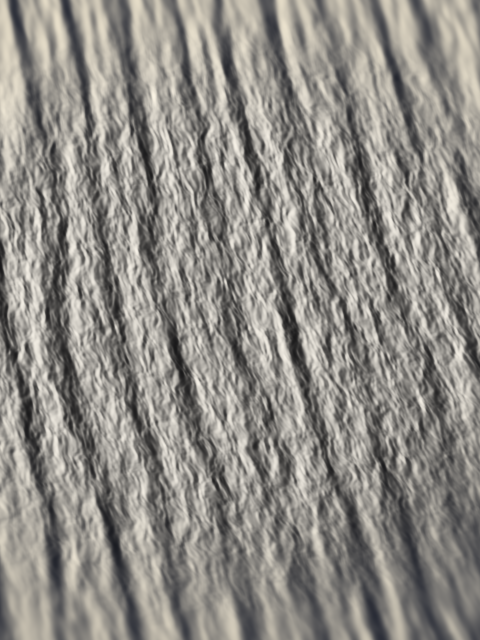
This texture is drawn by a Shadertoy shader. Its source:

```glsl
// Close-up of wrinkled grey hide: slanted raking-lit folds, fine crinkles and soft focus at the ends.

vec2 randomGradient(vec2 cell) {
    vec2 q = vec2(dot(cell, vec2(127.1, 311.7)), dot(cell, vec2(269.5, 183.3)));
    return 2.0 * fract(sin(q) * 43758.5) - 1.0;
}

float gradientNoise(vec2 p) {
    vec2 i = floor(p), f = fract(p);
    vec2 w = f * f * f * (f * (f * 6.0 - 15.0) + 10.0);
    vec2 e = vec2(0.0, 1.0);
    return mix(mix(dot(randomGradient(i), f),
                   dot(randomGradient(i + e.yx), f - e.yx), w.x),
               mix(dot(randomGradient(i + e.xy), f - e.xy),
                   dot(randomGradient(i + e.yy), f - e.yy), w.x), w.y);
}

// Surface height; sharp is 1 in focus and 0 where the lens blurs the grain away
float hideHeight(vec2 p, float sharp) {
    // Folds lean to the left going up and fan out towards the right
    vec2 q = vec2(p.x + p.y * (0.17 + 0.2 * p.x), p.y);

    // Long folds with a gentle left flank and a steep right flank
    float wander = gradientNoise(q * vec2(5.0, 2.2)) + 0.35 * gradientNoise(q * vec2(13.0, 7.0) + 9.0);
    float t = 6.2832 * (7.5 * q.x + 0.25 + 0.45 * wander);
    float depth = 0.9 + 1.1 * gradientNoise(q * vec2(7.0, 2.5) + 31.0) + 0.5 * smoothstep(0.3, 0.0, p.x);
    float h = 0.0036 * depth * cos(t - 0.55 * cos(t));

    // Secondary wrinkles and lumps
    h += 0.008 * gradientNoise(q * vec2(17.0, 5.0) + 50.0);
    h += 0.004 * gradientNoise(q * vec2(29.0, 15.0) + 70.0);

    // Crinkled grain, bent by a slow warp
    vec2 g = q + 0.012 * vec2(gradientNoise(q * 22.0), gradientNoise(q * 22.0 + 40.0));
    h += 0.0042 * mix(0.3, 1.0, sharp) * gradientNoise(g * vec2(47.0, 27.0));
    h += 0.0024 * sharp * gradientNoise(g * vec2(88.0, 56.0) + 13.0);
    return h + 0.0007 * sharp * gradientNoise(g * vec2(150.0, 105.0) + 27.0);
}

void mainImage(out vec4 fragColor, in vec2 fragCoord) {
    vec2 p = fragCoord / iResolution.x;
    vec2 uv = fragCoord / iResolution.xy;

    // Focus band across the middle, falling off to the top, bottom and corners
    float blur = length((uv - vec2(0.47, 0.5)) * vec2(0.55, 1.0));
    float sharp = 1.0 - smoothstep(0.24, 0.54, blur);

    // Raking light from the upper left: slope along the light gives the tone
    vec2 toLight = vec2(-0.96, 0.28) * mix(0.006, 0.0026, sharp);
    float slope = (hideHeight(p - toLight, sharp) - hideHeight(p + toLight, sharp)) / (2.0 * length(toLight));
    float tone = 0.55 + 1.05 * slope;

    // Uneven illumination: paler top, dim lower right corner
    tone += 0.07 * smoothstep(0.7, 1.0, uv.y) - 0.14 * smoothstep(0.55, 0.0, length(uv - vec2(1.0, 0.05)));
    tone += 0.07 * gradientNoise(p * vec2(4.0, 3.0) + 5.0);

    // Soft shoulder keeps creases and highlights from clipping
    tone = 0.53 + 0.45 * tanh((tone - 0.53) / 0.45);
    vec3 color = tone * vec3(1.015, 0.995, 0.945) + vec3(0.0, 0.0, 0.008);

    // Lens fringe: warm lights and cool shadows away from the focus
    color += (1.0 - sharp) * (tone - 0.5) * vec3(0.06, 0.01, -0.12);
    fragColor = vec4(clamp(color, 0.0, 1.0), 1.0);
}
```
